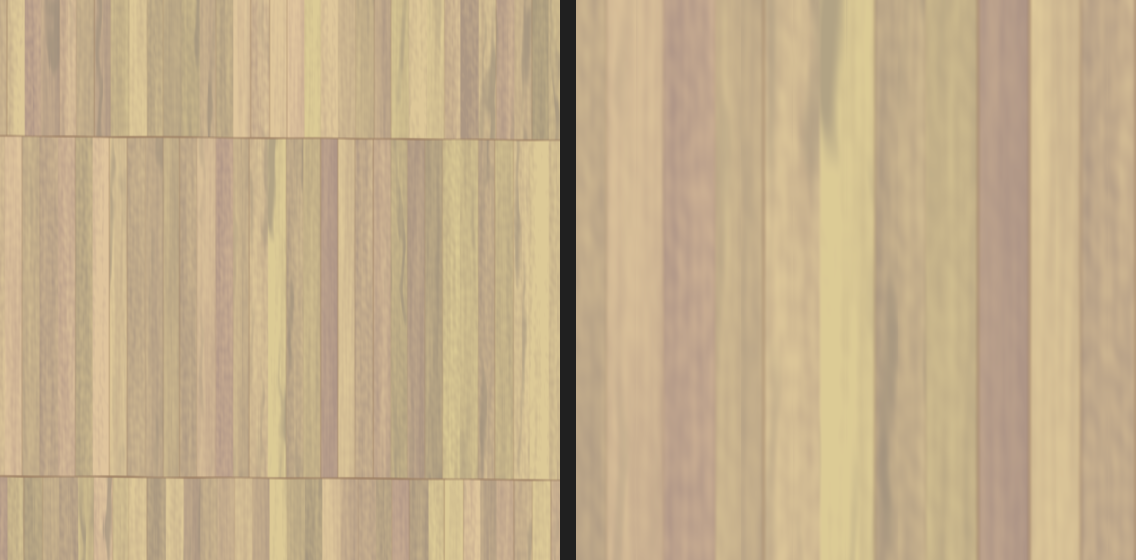
Left, the full canvas; right, a detail of the centre.
Reproduce this texture procedurally as a Shadertoy shader.

```glsl
// Parquet of narrow upright wooden strips in three rows, with soft grain, grey streaks and thin seams.

#define STRIPS 32.0        // strips across the canvas
#define ROW_HEIGHT 0.607   // height of one full row
#define ROW_START 0.150    // lower seam at the left side
#define ROW_TILT 0.007     // drop of the seams from left to right
#define SEAM_WIDTH 0.0022  // half width of the seams between rows
#define EDGE_SOFT 0.05     // softness of strip edges, in strips
#define TONE_SPREAD 0.88   // difference in lightness between strips
#define PORE_AMOUNT 0.26   // contrast of the short flecks
#define STREAK_AMOUNT 0.65 // strength of the grey streaks

const vec3 DARK_WOOD  = vec3(0.675, 0.595, 0.510);
const vec3 MID_WOOD   = vec3(0.775, 0.685, 0.550);
const vec3 LIGHT_WOOD = vec3(0.870, 0.785, 0.600);
const vec3 GREY_WOOD  = vec3(0.610, 0.555, 0.480);
const vec3 SEAM_BROWN = vec3(0.610, 0.490, 0.380);

vec2 hash22(vec2 p) {
    vec3 q = fract(p.xyx * vec3(0.1031, 0.1030, 0.0973));
    q += dot(q, q.yzx + 33.33);
    return fract((q.xx + q.yz) * q.zy);
}

// Gradient noise, about -0.7 to 0.7
float cornerSlope(vec2 cell, vec2 toPoint) {
    float angle = 6.2832 * hash22(cell).x;
    return dot(vec2(cos(angle), sin(angle)), toPoint);
}

float noise(vec2 p) {
    vec2 i = floor(p), f = p - i;
    vec2 s = f * f * f * (f * (f * 6.0 - 15.0) + 10.0);
    vec2 e = vec2(1.0, 0.0);
    float low  = mix(cornerSlope(i, f), cornerSlope(i + e, f - e), s.x);
    float high = mix(cornerSlope(i + e.yx, f - e.yx), cornerSlope(i + 1.0, f - 1.0), s.x);
    return mix(low, high, s.y);
}

// One strip: across runs 0 to 1 over its width, y is the canvas height
vec3 stripColor(vec2 id, float across, float y) {
    vec2 tint = hash22(id + 17.0);
    vec2 kind = hash22(id + 71.0);
    vec2 shift = 90.0 * hash22(id + 43.0);

    // Long figure, slanted pores and fine fibres
    float figure = noise(vec2(across * 2.5, y * 2.5) + shift);
    float pores = noise(vec2(across * 4.5 + y * 14.0, y * 62.0) + shift.yx);
    float fibre = noise(vec2(across * 7.0, y * 9.0) + shift * 1.7);
    float tone = 0.54 + (tint.x - 0.5) * TONE_SPREAD;
    tone += (kind.y - 0.5) * (across - 0.5) * 0.45;
    tone += figure * 0.28 + fibre * 0.18;
    tone += pores * PORE_AMOUNT * mix(0.4, 1.0, kind.y);
    tone = clamp(tone, 0.0, 1.0);
    vec3 color = tone < 0.5 ? mix(DARK_WOOD, MID_WOOD, tone * 2.0)
                            : mix(MID_WOOD, LIGHT_WOOD, tone * 2.0 - 1.0);

    // Hue drifts between golden and rosy
    color += (tint.y - 0.5) * vec3(0.015, -0.025, 0.035);

    // Wavy grey streaks in some of the strips
    float wave = 0.5 * noise(vec2(across * 2.0, y * 14.0) + shift);
    float streak = noise(vec2(across * 2.2 + wave, y * 4.5 + wave) + shift.yx);
    streak = smoothstep(0.02, 0.5, streak) * smoothstep(0.60, 0.85, kind.x);
    return mix(color, GREY_WOOD, streak * STREAK_AMOUNT);
}

// One row: blends the two strips at the nearest joint and darkens the joint
vec3 rowColor(float row, vec2 p) {
    float u = p.x * STRIPS - 0.37 - 0.16 * (hash22(vec2(row, 5.0)).x - 0.5);
    float joint = floor(u + 0.5);
    vec2 id = vec2(joint, row);
    vec2 vary = hash22(id + 29.0);
    float d = u - joint - 0.14 * (vary.x - 0.5);
    float soft = max(EDGE_SOFT, STRIPS / iResolution.x);
    vec3 color = mix(stripColor(id - vec2(1.0, 0.0), d + 1.0, p.y),
                     stripColor(id, d, p.y), smoothstep(-soft, soft, d));
    float line = 1.0 - smoothstep(0.0, soft * 1.6, abs(d));
    return mix(color, SEAM_BROWN, line * 0.40 * vary.y * vary.y);
}

void mainImage(out vec4 fragColor, in vec2 fragCoord) {
    vec2 p = fragCoord / iResolution.xy;
    float pixel = 1.0 / iResolution.y;

    // Slightly tilted rows, each end stepping a little at the seam
    float step0 = 0.0015 * noise(vec2(p.x * 9.0, 3.0 * p.y));
    float v = (p.y + ROW_TILT * p.x + step0 - ROW_START) / ROW_HEIGHT;
    float seam = floor(v + 0.5);
    float d = (v - seam) * ROW_HEIGHT;
    vec3 color = mix(rowColor(seam - 1.0, p), rowColor(seam, p),
                     smoothstep(-pixel, pixel, d));

    // Brown seam of uneven strength
    float line = 1.0 - smoothstep(SEAM_WIDTH - pixel, SEAM_WIDTH + pixel, abs(d));
    float wear = 0.55 + 0.5 * noise(vec2(p.x * 13.0, seam * 7.3 + 0.4));
    color = mix(color, SEAM_BROWN, line * clamp(wear, 0.2, 0.9));

    fragColor = vec4(color, 1.0);
}
```
